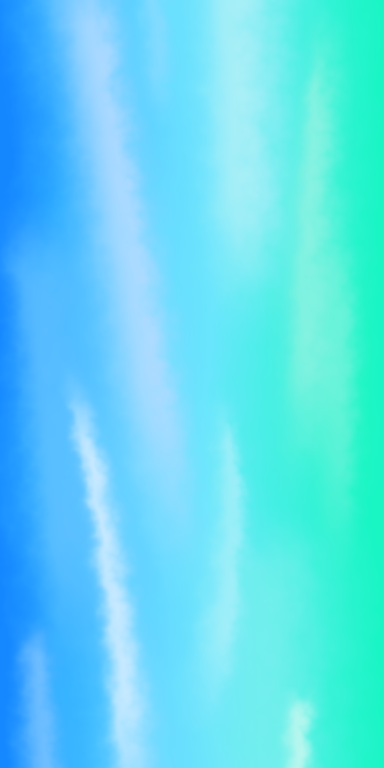
A Shadertoy shader for this background:

```glsl
const float PUFF_SCALE = 13.0;     // cells across the canvas width
const float RUFFLE = 0.05;         // sideways displacement of cloud edges
const float GRAIN = 0.10;          // density variation inside the clouds
const float SWAY = 0.025;          // slow bending of the colour gradient
const float FADE_IN = 0.18;        // part of a wisp spent appearing
const float FADE_OUT = 0.65;       // where a wisp begins to dissolve
const int STOPS = 8;
const int WISPS = 11;

// Sky colours, evenly spaced from left to right
const vec3 SKY[STOPS] = vec3[](
    vec3(0.08, 0.53, 1.00), vec3(0.18, 0.68, 1.00),
    vec3(0.31, 0.78, 1.00), vec3(0.40, 0.86, 1.00),
    vec3(0.41, 0.90, 0.99), vec3(0.31, 0.93, 0.92),
    vec3(0.19, 0.95, 0.84), vec3(0.10, 0.96, 0.77));

// Top point, bottom point
const vec4 PATH[WISPS] = vec4[](
    vec4(0.07, 0.75, 0.20, 0.08), vec4(0.70, 0.35, 0.70, -0.30),
    vec4(0.89, 0.70, 0.89, 0.25), vec4(0.20, 1.12, 0.51, 0.20),
    vec4(0.40, 1.10, 0.42, 0.83), vec4(0.60, 1.15, 0.64, 0.55),
    vec4(0.845, 1.0, 0.80, 0.33), vec4(0.175, 0.53, 0.335, -0.15),
    vec4(0.58, 0.50, 0.52, 0.04), vec4(0.785, 0.11, 0.77, -0.15),
    vec4(0.09, 0.20, 0.14, -0.15));

// Bend, left width, right width, growth towards the bottom
const vec4 SHAPE[WISPS] = vec4[](
    vec4(0.00, 0.06, 0.13, 1.0), vec4(0.00, 0.14, 0.14, 1.0),
    vec4(0.00, 0.05, 0.04, 1.0), vec4(0.00, 0.10, 0.06, 1.0),
    vec4(0.00, 0.04, 0.04, 0.8), vec4(0.00, 0.08, 0.13, 0.9),
    vec4(-0.02, 0.022, 0.04, 3.0), vec4(0.05, 0.018, 0.03, 2.6),
    vec4(0.055, 0.03, 0.02, 2.2), vec4(0.00, 0.03, 0.03, 1.2),
    vec4(0.00, 0.04, 0.04, 1.3));

// Colour, opacity
const vec4 TINT[WISPS] = vec4[](
    vec4(0.42, 0.77, 1.00, 0.70), vec4(0.52, 0.94, 0.93, 0.60),
    vec4(0.50, 0.95, 0.87, 0.50), vec4(0.71, 0.86, 1.00, 0.88),
    vec4(0.62, 0.86, 1.00, 0.50), vec4(0.70, 0.94, 0.97, 0.85),
    vec4(0.62, 0.95, 0.89, 0.72), vec4(0.80, 0.92, 1.00, 0.92),
    vec4(0.68, 0.94, 0.98, 0.75), vec4(0.77, 0.97, 0.94, 0.85),
    vec4(0.57, 0.80, 1.00, 0.65));

vec2 hash2(vec2 cell) {
    vec2 h = vec2(dot(cell, vec2(127.1, 311.7)), dot(cell, vec2(269.5, 183.3)));
    return fract(sin(h) * 4375.85);
}

// Cellular noise with a soft minimum, so that cells blend into puffs
float cellular(vec2 p) {
    vec2 cell = floor(p), local = fract(p);
    float sum = 0.0;
    for (int y = -1; y <= 1; y++)
    for (int x = -1; x <= 1; x++) {
        vec2 offset = vec2(x, y);
        vec2 toSeed = offset + hash2(cell + offset) - local;
        sum += exp(-7.0 * dot(toSeed, toSeed));
    }
    return -log(sum + 0.001) / 7.0;
}

// Layered puffs, roughly centred on zero
float puffs(vec2 p) {
    float sum = 0.0, amplitude = 0.5;
    for (int i = 0; i < 3; i++) {
        sum += amplitude * (cellular(p) - 0.12);
        p = p * 2.03 + vec2(17.3, 9.1);
        amplitude *= 0.6;
    }
    return sum;
}

vec3 skyColor(float x) {
    float s = clamp(x, 0.0, 1.0) * float(STOPS - 1);
    vec3 color = SKY[0];
    for (int i = 1; i < STOPS; i++)
        color = mix(color, SKY[i], clamp(s - float(i - 1), 0.0, 1.0));
    return color;
}

// Density of a curved streak with separate softness on each side
float wisp(vec2 p, vec4 path, vec4 shape) {
    float t = (path.y - p.y) / (path.y - path.w);
    float along = clamp(t, 0.0, 1.0);
    float center = mix(path.x, path.z, along) + shape.x * 4.0 * along * (1.0 - along);
    float side = p.x - center;
    float width = (side < 0.0 ? shape.y : shape.z) * mix(1.0, shape.w, along);
    float d = side / width;
    return exp(-d * d) * smoothstep(0.0, FADE_IN, t) * (1.0 - smoothstep(FADE_OUT, 1.0, t));
}

void mainImage(out vec4 fragColor, in vec2 fragCoord) {
    vec2 uv = fragCoord / iResolution.xy;
    vec2 q = fragCoord / iResolution.x;

    // Ruffled coordinates
    float puff = puffs(q * PUFF_SCALE);
    float drift = puffs(q * PUFF_SCALE * vec2(0.8, 0.55) + 41.0);
    vec2 p = uv + RUFFLE * vec2(puff, drift);

    // Sky gradient, with green reaching further left below the middle
    float sway = SWAY * (sin(uv.y * 9.0 + 4.0) + 0.4 * sin(uv.y * 21.0));
    float reach = 0.05 * smoothstep(0.4, 0.7, uv.x) * exp(-pow((uv.y - 0.46) / 0.2, 2.0));
    vec3 color = skyColor(p.x + sway * (1.0 - uv.x) + reach);

    // Clouds
    for (int i = 0; i < WISPS; i++) {
        float density = wisp(p, PATH[i], SHAPE[i]) * (1.0 - GRAIN * 3.0 * puff);
        color = mix(color, TINT[i].rgb, clamp(density * TINT[i].a, 0.0, 1.0));
    }
    fragColor = vec4(color, 1.0);
}
```
